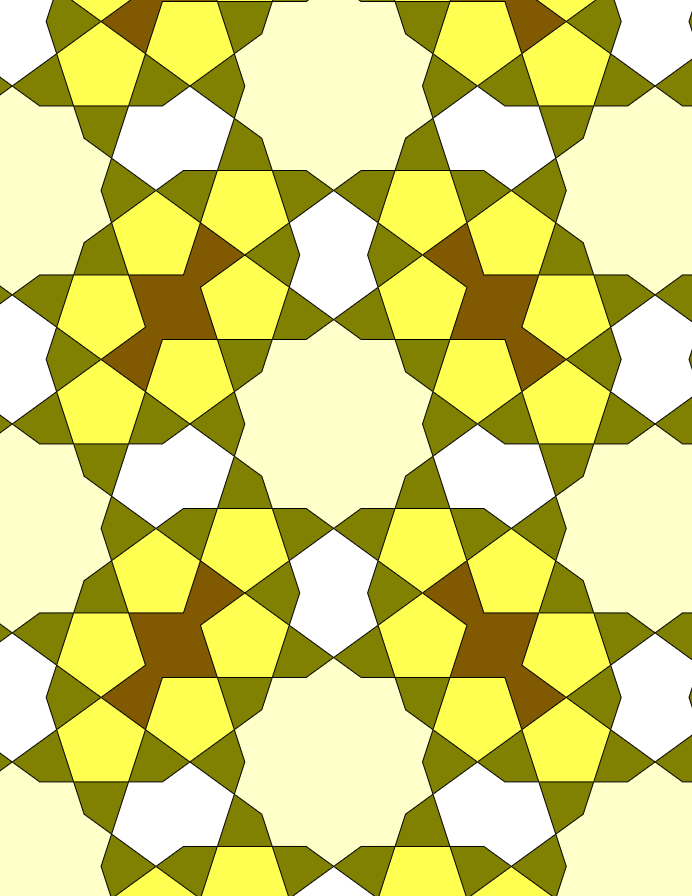
Give the GLSL for this pattern, as a Shadertoy shader.

```glsl
const vec3 CREAM = vec3(1.0, 1.0, 0.79);
const vec3 YELLOW = vec3(1.0, 1.0, 0.32);
const vec3 OLIVE = vec3(0.5, 0.5, 0.005);
const vec3 WHITE = vec3(1.0);
const vec3 BROWN = vec3(0.5, 0.35, 0.0);
const vec3 INK = vec3(0.0);

// Lengths are in canvas heights
const float SPACING = 0.3772;               // between neighbouring stars
const float LINE_WIDTH = 0.0011;
const vec2 ORIGIN = vec2(0.3724, 0.5268);   // centre of one star

const float DEG = 0.01745329;
const float STAR_R = SPACING * sin(18.0 * DEG);
const float COLUMN = SPACING * cos(18.0 * DEG);
const float PENTAGON_R = STAR_R * tan(18.0 * DEG) / tan(36.0 * DEG);

vec2 dir(float degrees) {
    return vec2(cos(degrees * DEG), sin(degrees * DEG));
}

// Coordinates along and across the given direction
vec2 turn(vec2 p, float degrees) {
    vec2 d = dir(degrees);
    return vec2(dot(p, d), dot(p, vec2(-d.y, d.x)));
}

float wrapRow(float y) {
    return y - SPACING * round(y / SPACING);
}

// Ten-pointed star, folded to one half point
float starDist(vec2 p) {
    float sector = 36.0 * DEG;
    float a = atan(p.y, p.x) - 0.5 * sector;
    a = abs(a - sector * round(a / sector));
    return length(p) * cos(sector - a) - STAR_R * cos(sector);
}

// Pentagon with one corner towards -x
float pentagonDist(vec2 p) {
    float d = -1.0;
    for (int i = 0; i < 5; i++) d = max(d, dot(p, dir(72.0 * float(i))));
    return d - PENTAGON_R * cos(36.0 * DEG);
}

// Pinched hexagon, its long axis along x
float hexagonDist(vec2 p) {
    p = abs(p);
    float tip = dot(p - vec2(0.5 * SPACING - STAR_R, 0.0), dir(36.0));
    float waist = dot(p, dir(108.0)) - STAR_R * sin(18.0 * DEG);
    return max(tip, waist);
}

bool insideSlab(vec2 p, vec2 edge, float degrees) {
    vec2 n = dir(degrees);
    return abs(dot(p, n)) < abs(dot(edge, n));
}

// Hexagon through the six pentagon centres around a brown patch
bool insideRing(vec2 p) {
    vec2 centre = 0.5 * vec2(COLUMN, SPACING - STAR_R);
    vec2 low = dir(18.0) * (STAR_R + PENTAGON_R) - centre;
    vec2 high = dir(54.0) * (STAR_R + PENTAGON_R) - centre;
    p -= centre;
    p.y = wrapRow(p.y);
    return insideSlab(p, high, 0.0) && insideSlab(p, low, 36.0) && insideSlab(p, low, 72.0);
}

// Mirror the columns, then move to the nearest star; odd columns are upside down
vec2 toStar(vec2 p) {
    p.x = abs(p.x - 2.0 * COLUMN * round(p.x / (2.0 * COLUMN)));
    vec2 even = vec2(p.x, wrapRow(p.y));
    vec2 odd = vec2(COLUMN - p.x, wrapRow(-p.y - STAR_R));
    return dot(even, even) < dot(odd, odd) ? even : odd;
}

// Fill a shape and gather the coverage of its outline
void paint(inout vec3 color, inout float ink, float d, vec3 fill, float pixel) {
    float h = 0.5 * LINE_WIDTH;
    color = mix(color, fill, clamp(0.5 - d / pixel, 0.0, 1.0));
    float cover = clamp(d + 0.5 * pixel, -h, h) - clamp(d - 0.5 * pixel, -h, h);
    ink = max(ink, cover / pixel);
}

void mainImage(out vec4 fragColor, in vec2 fragCoord) {
    float pixel = 1.0 / iResolution.y;
    vec2 p = toStar(fragCoord * pixel - ORIGIN);
    vec3 color = insideRing(p) ? BROWN : OLIVE;
    float ink = 0.0;

    paint(color, ink, starDist(p), CREAM, pixel);

    // Neighbours every 36 degrees: hexagons at -90, -18 and 90, pentagons between
    for (int i = 0; i < 6; i++) {
        float angle = -90.0 + 36.0 * float(i);
        vec2 q = turn(p, angle);
        if (i == 0 || i == 2 || i == 5)
            paint(color, ink, hexagonDist(q - vec2(0.5 * SPACING, 0.0)), WHITE, pixel);
        else
            paint(color, ink, pentagonDist(q - vec2(STAR_R + PENTAGON_R, 0.0)), YELLOW, pixel);
    }

    fragColor = vec4(mix(color, INK, ink), 1.0);
}
```
